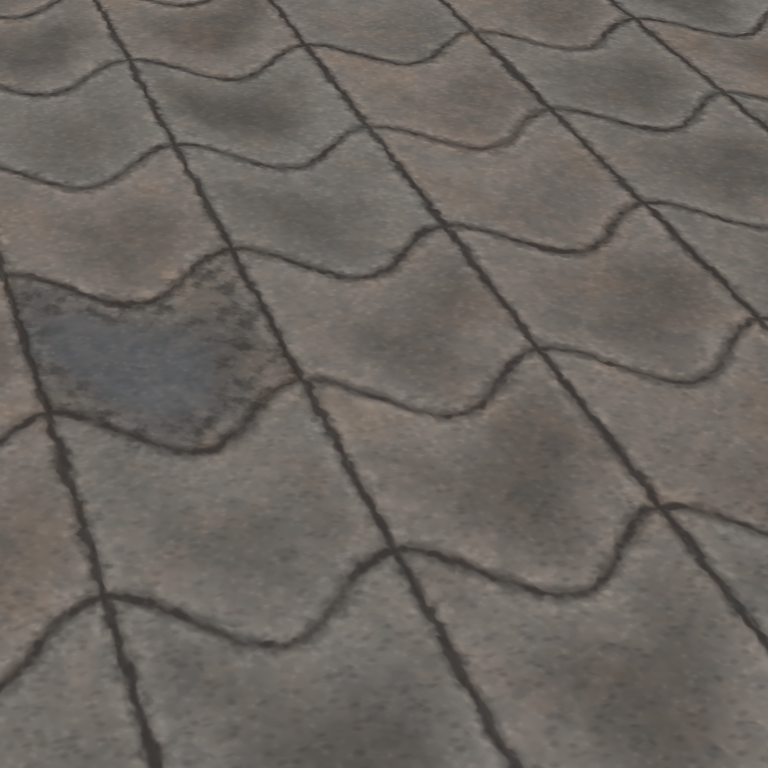
This texture is drawn by a WebGL 1 fragment shader. Its source:

```glsl
precision highp float;
uniform vec2 u_resolution;

float hash(vec2 p) {
  vec3 q = fract(p.xyx * vec3(0.1031, 0.1030, 0.0973));
  q += dot(q, q.yzx + 33.33);
  return fract((q.x + q.y) * q.z);
}

// Cellular noise: x is the distance to the nearest seed, y a value blended between seeds
vec2 cellular(vec2 p) {
  float nearest = 8.0;
  vec2 blend = vec2(0.0);
  for (int j = -1; j <= 1; j++) {
    for (int i = -1; i <= 1; i++) {
      vec2 cell = floor(p) + vec2(float(i), float(j));
      float d = distance(p, cell + vec2(hash(cell), hash(cell + 71.3)));
      float weight = exp(-6.0 * d * d);
      nearest = min(nearest, d);
      blend += weight * vec2(hash(cell + 19.7), 1.0);
    }
  }
  return vec2(nearest, blend.x / max(blend.y, 0.0001));
}

// Layered, mutually warped sines, roughly -1 to 1
float cloud(vec2 p) {
  float sum = 0.0, gain = 0.55;
  for (int i = 0; i < 4; i++) {
    sum += gain * sin(p.x + 1.3 * sin(p.y * 0.8)) * cos(p.y + 1.1 * sin(p.x * 0.7));
    p = mat2(1.5, 1.2, -1.2, 1.5) * p + 2.7;
    gain *= 0.55;
  }
  return sum;
}

// Perspective: solves for the ground position seen at a canvas point
vec2 groundAt(vec2 p) {
  vec2 across = vec2(0.401, 0.0736) - 0.045 * p;
  vec2 away = vec2(-0.0651, 0.3085) - 0.1536 * p;
  vec2 offset = p - vec2(0.1367, 0.2227);
  float det = across.x * away.y - across.y * away.x;
  return vec2(offset.x * away.y - offset.y * away.x,
              across.x * offset.y - across.y * offset.x) / det;
}

void main() {
  vec2 p = gl_FragCoord.xy / u_resolution;
  vec2 ground = groundAt(p);
  vec2 surface = ground * vec2(1.0, 0.75);
  float depth = 1.0 + dot(ground, vec2(0.045, 0.1536));
  float pixel = 1.5 * depth / u_resolution.x;

  // Scalloped rows between straight columns, with uneven, chipped joints
  vec2 wobble = vec2(cloud(surface * 17.0), cloud(surface * 15.0 + 9.0));
  vec2 chip = vec2(cellular(surface * 30.0).y, cellular(surface * 30.0 + 40.0).y) - 0.5;
  vec2 wobbly = ground + 0.009 * wobble + 0.018 * chip;
  float angle = 6.2832 * wobbly.x;
  vec2 grid = vec2(wobbly.x, wobbly.y + 0.17 * (1.0 - cos(angle)));
  vec2 tile = floor(grid);
  vec2 local = grid - tile;
  vec2 gap = abs(grid - floor(grid + 0.5));
  float columnGap = gap.x;
  float rowGap = gap.y / length(vec2(1.07 * sin(angle), 1.33));
  float edge = min(columnGap, rowGap);

  // Each tile: pale border, dark stained middle, grey to brown tint
  float tint = hash(tile + 12.0);
  float soot = hash(tile + 47.0);
  float blotch = cloud(surface * 5.0 + tile * 3.1);
  vec3 color = mix(vec3(0.448, 0.434, 0.416), vec3(0.468, 0.438, 0.414), tint);
  vec2 middle = (local - vec2(0.55, 0.46) - 0.16 * (vec2(tint, soot) - 0.5)) * vec2(1.0, 1.1);
  float stain = smoothstep(0.52, 0.06, length(middle) + 0.12 * blotch);
  color *= 1.0 - stain * (0.08 + 0.16 * soot);
  float rust = smoothstep(-0.1, 0.7, cloud(surface * 6.5 + 4.0)) * (0.3 + 0.7 * tint);
  color += rust * vec3(0.016, 0.0, -0.013);
  color *= 1.0 + 0.05 * blotch;

  // One tile worn to blue grey, with sooty scuffs toward its right and lower sides
  float worn = 1.0 - step(0.5, distance(tile, vec2(0.0, 1.0)));
  float bare = smoothstep(0.58, 0.15, length(local - vec2(0.38, 0.48)) + 0.06 * blotch);
  color = mix(color, vec3(0.365, 0.366, 0.372) * (1.0 + 0.06 * blotch), worn * bare);
  float rim = smoothstep(0.2, 0.42, length(local - vec2(0.38, 0.5)));
  float scuff = smoothstep(-0.2, 0.8, cloud(surface * vec2(25.0, 32.0)));
  color *= 1.0 - worn * rim * (0.1 + 0.24 * scuff);

  // Soft mottling, fine grain and faint smeared pits, stronger close by
  float mottle = cellular(surface * vec2(15.0, 22.0)).y - 0.5;
  vec2 grain = cellular(surface * vec2(38.0, 54.0));
  vec2 pit = cellular(surface * vec2(21.0, 42.0) + 0.6 * blotch + 0.3 * mottle);
  float roughness = smoothstep(2.6, -0.8, ground.y);
  color *= 1.0 + 0.07 * mottle + 0.085 * (grain.y - 0.5);
  color *= 1.0 - 0.11 * roughness * smoothstep(0.5, 0.85, pit.y) * smoothstep(0.65, 0.05, pit.x);
  color += 0.022 * smoothstep(0.7, 0.95, grain.y) * smoothstep(0.5, 0.1, grain.x);
  color += 0.012 * mottle * vec3(1.0, 0.0, -0.6);

  // Joints: pale lip, soft dirt, ragged dark core that thickens, thins and fades
  float wear = cloud(surface * 4.3 + 2.0);
  float grit = 0.6 * cloud(surface * 28.0) + 1.3 * (grain.y - 0.5) + 1.2 * mottle;
  color += 0.018 * smoothstep(0.022, 0.042, edge) * smoothstep(0.1, 0.042, edge) * (1.0 + grit);
  float dirt = smoothstep(0.05 + 0.02 * wear, 0.005, edge + 0.009 * grit);
  color *= 1.0 - 0.2 * dirt;
  float patchWidth = 0.035 * smoothstep(0.3, 0.75, wear);
  color *= 1.0 - 0.2 * smoothstep(0.02 + patchWidth, 0.005, columnGap + 0.01 * grit);
  float halfWidth = 0.0135 + 0.005 * wear + 0.006 * grit;
  float core = 1.0 - smoothstep(halfWidth - 0.012 - pixel, halfWidth + 0.006 + pixel, edge);
  float faded = smoothstep(0.0, 0.6, cloud(surface * 3.1 + 7.0)) * step(rowGap, columnGap);
  float strength = clamp(0.72 + 0.2 * wear + 0.35 * grit - 0.35 * faded, 0.12, 0.92);
  color = mix(color, vec3(0.232, 0.214, 0.204), core * strength);

  gl_FragColor = vec4(color, 1.0);
}
```
